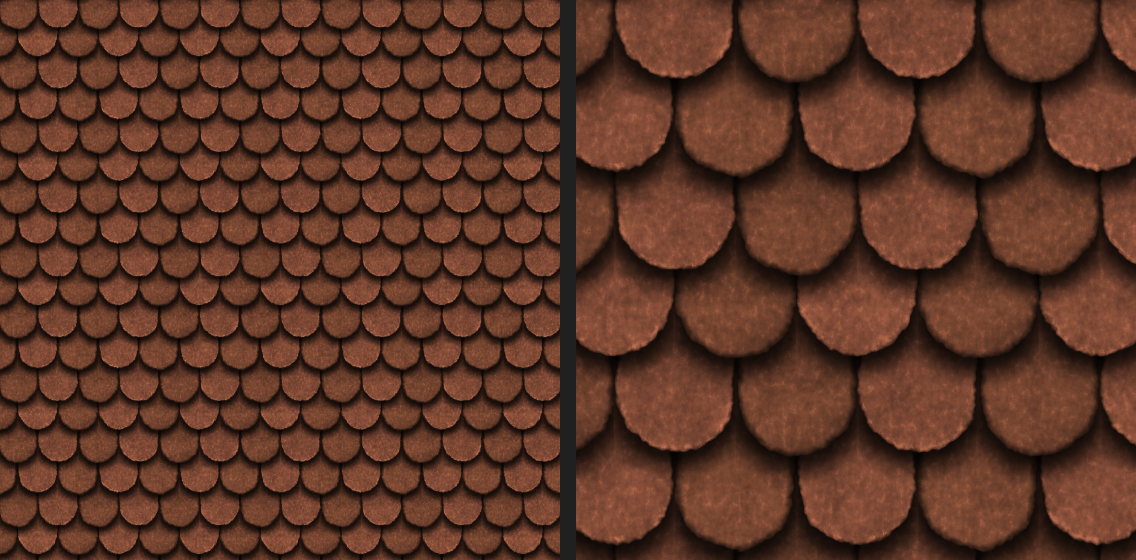
Left, the full canvas; right, a detail of the centre.
This texture is drawn by a WebGL 2 fragment shader. Its source:

```glsl
#version 300 es
precision highp float;
// Weathered terracotta roof of overlapping round-ended shingles in staggered rows.

uniform vec2 u_resolution;
out vec4 fragColor;

vec2 hash2(vec2 p) {
    vec3 q = fract(p.xyx * vec3(0.1031, 0.103, 0.0973));
    q += dot(q, q.yzx + 33.33);
    return fract((q.xx + q.yz) * q.zy);
}

float gradientDot(vec2 corner, vec2 offset) {
    float angle = 6.2832 * hash2(corner).x;
    return dot(vec2(cos(angle), sin(angle)), offset);
}

float gradientNoise(vec2 p) {
    vec2 i = floor(p), f = p - i;
    vec2 w = f * f * f * (f * (f * 6.0 - 15.0) + 10.0);
    vec2 e = vec2(0.0, 1.0);
    return mix(mix(gradientDot(i, f), gradientDot(i + e.yx, f - e.yx), w.x),
               mix(gradientDot(i + e.xy, f - e.xy), gradientDot(i + 1.0, f - 1.0), w.x), w.y);
}

float fbm(vec2 p) {
    float sum = 0.0, amplitude = 1.0;
    for (int i = 0; i < 4; i++) {
        sum += amplitude * gradientNoise(p);
        p = p * 2.03 + 17.3;
        amplitude *= 0.6;
    }
    return sum;
}

// Straight sides above the centre, half a disc below it.
float shingleDistance(vec2 p) {
    return length(vec2(p.x, min(p.y, 0.0))) - 0.487;
}

vec3 shingleColor(vec2 p, float d, vec2 seed, vec2 rnd, float worn) {
    vec2 q = p + seed;
    float blotch = fbm(q * 3.0);
    float grain = fbm(q * vec2(16.0, 13.0));
    vec3 clay = mix(vec3(0.505, 0.292, 0.212), vec3(0.465, 0.272, 0.19), worn);
    clay *= 0.95 + 0.08 * rnd.y + 0.17 * blotch + 0.18 * grain;

    // Upper part darkens, the face catches light toward its lower half.
    clay *= mix(1.04, 0.8, smoothstep(-0.15, 0.5, p.y));

    // Soot on the lower right of worn shingles.
    float soot = smoothstep(0.2, 0.65, p.x * 0.6 - p.y + 0.3 * blotch);
    clay *= 1.0 - 0.35 * soot * worn * rnd.x;

    // Faint flecks and a chipped pale rim.
    clay += vec3(0.05, 0.025, 0.015) * smoothstep(0.25, 0.65, grain);
    float rim = smoothstep(-0.07, -0.03, d) * (1.0 - smoothstep(-0.25, 0.1, p.y));
    clay += vec3(0.11, 0.07, 0.052) * rim * (1.0 - 0.7 * worn) * smoothstep(-0.3, 0.5, grain + blotch);

    // Rounded dark edge, softer on worn shingles.
    return clay * mix(1.0, 0.35, smoothstep(-0.03 - 0.04 * worn, 0.008, d));
}

void main() {
    vec2 uv = gl_FragCoord.xy / u_resolution;
    float column = uv.x * 13.85 - 0.433;
    float row = (1.0 - uv.y) * 18.0 - 0.844;
    float pixel = 13.85 / u_resolution.x;
    vec3 color = vec3(0.1, 0.05, 0.04);

    // Paint from the lower row to the upper, each shading what lies under it.
    for (int layer = 1; layer >= -1; layer--) {
        float k = ceil(row) + float(layer);
        float x = column - 0.5 * mod(k, 2.0);
        float cell = floor(x + 0.5);

        // Wear alternates along a row; rows recur every four, details every six columns.
        float worn = 1.0 - mod(cell + k, 2.0);
        vec2 id = mod(vec2(cell, k), vec2(2.0, 4.0));
        vec2 rnd = hash2(id * 7.13 + 3.7);
        vec2 seed = floor(hash2(mod(vec2(cell, k), vec2(6.0, 4.0)) * 5.31 + 11.0) * 60.0);

        // Uneven row heights, worn shingles hang lower.
        float drop = vec4(0.045, -0.036, 0.0, 0.0)[int(id.y)] + 0.035 * worn;
        vec2 p = vec2(x - cell, (k - row) * 0.769 - 0.487 + drop);
        p.x += (rnd.y - 0.5) * 0.012;
        vec2 edge = p + floor(rnd * 50.0);
        float ragged = 0.035 * gradientNoise(edge * 3.5) + 0.02 * gradientNoise(edge * 9.0)
                     + 0.014 * gradientNoise((p + seed) * 21.0);
        float d = shingleDistance(p) + ragged;

        float shadowDistance = shingleDistance(p + vec2(0.0, 0.05)) + 0.5 * ragged;
        color *= mix(0.2, 1.0, smoothstep(-0.05, 0.23, shadowDistance));
        float coverage = 1.0 - smoothstep(-pixel, pixel, d);
        color = mix(color, shingleColor(p, d, seed, rnd, worn), coverage);
    }
    fragColor = vec4(clamp(color, 0.0, 1.0), 1.0);
}
```
